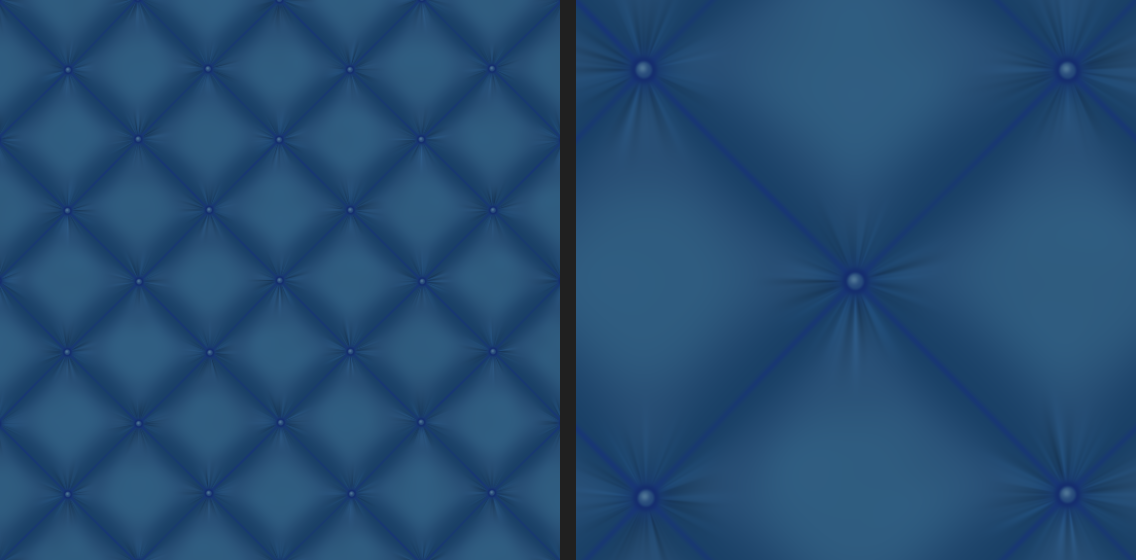
Left: the whole. Right: its middle third, enlarged.
Write a three.js fragment shader that draws this pattern.

```glsl
// Blue tufted upholstery: soft diamond cushions, sunken seams and small buttons.
// A lattice turned by 45 degrees gives the cushions; edge falloffs shade them,
// and directional noise around each button makes the radial pleats.

#define PERIOD 0.2529
#define CENTRE vec2(0.5, 0.4975)
#define SHADOW_WIDTH 0.125
#define SEAM_WIDTH 0.008
#define PLEAT_LENGTH 0.24
#define BUTTON_RADIUS 0.019
#define WOBBLE 0.018
#define LIGHT_BLUE vec3(0.185, 0.362, 0.502)
#define MID_BLUE vec3(0.160, 0.312, 0.465)
#define SHADOW_BLUE vec3(0.100, 0.252, 0.402)
#define SEAM_BLUE vec3(0.090, 0.200, 0.480)

varying vec2 vUv;

float hash(vec2 p) {
  vec3 q = fract(vec3(p.xyx) * 0.1031);
  q += dot(q, q.yzx + 33.33);
  return fract((q.x + q.y) * q.z);
}

float noise(vec2 p) {
  vec2 i = floor(p);
  vec2 f = fract(p);
  f = f * f * (3.0 - 2.0 * f);
  return mix(mix(hash(i), hash(i + vec2(1.0, 0.0)), f.x),
             mix(hash(i + vec2(0.0, 1.0)), hash(i + vec2(1.0, 1.0)), f.x), f.y);
}

// Soft shadow beside one edge, widest halfway between two buttons.
float edgeShadow(float dist, float along, float width) {
  float w = width * (0.45 + 0.65 * sin(3.14159 * along));
  return exp(-dist * dist / (w * w));
}

vec3 cushion(vec2 f, vec2 cell, vec2 p) {
  float dome = 16.0 * f.x * (1.0 - f.x) * f.y * (1.0 - f.y);
  float cloud = noise(p * 7.0 + 40.0) - 0.5;
  float width = SHADOW_WIDTH * (0.92 + 0.16 * hash(cell + 70.0) + 0.2 * cloud);

  // The lower edges turn away from the light and carry wider shadows.
  float lit = (1.0 - edgeShadow(f.x, f.y, width * 1.25))
            * (1.0 - edgeShadow(1.0 - f.y, f.x, width * 1.25))
            * (1.0 - edgeShadow(1.0 - f.x, f.y, width * 0.85))
            * (1.0 - edgeShadow(f.y, f.x, width * 0.85));

  vec3 leather = mix(MID_BLUE, LIGHT_BLUE, smoothstep(0.3, 0.95, dome + 0.12 * cloud));
  leather *= 0.99 + 0.02 * hash(cell + 20.0) + 0.025 * cloud;
  return mix(SHADOW_BLUE, leather, lit);
}

// Signed pleat strength: dark folds with paler ridges between them.
float pleats(vec2 offset, vec2 id) {
  float r = length(offset);
  vec2 dir = offset / max(r, 0.0001);
  float folds = noise(dir * 7.0 + id * 17.0 + 200.0) - 0.5;
  folds += 0.6 * (noise(dir * 14.0 + id * 31.0 + 300.0) - 0.5);
  float reach = PLEAT_LENGTH * (0.75 + 0.5 * noise(dir * 5.0 + id * 9.0 + 90.0));
  float inside = smoothstep(0.15, 0.6, abs(dir.x * dir.x - dir.y * dir.y));
  return folds * inside * smoothstep(0.02, 0.06, r) * (1.0 - smoothstep(0.05, reach, r));
}

void main() {
  // Gentle wobble moves seams and buttons together.
  vec2 p = (vUv - CENTRE) / PERIOD;
  p += WOBBLE * (vec2(noise(p * 1.3 + 50.0), noise(p * 1.3 + 80.0)) - 0.5);

  // Diagonal lattice: seams on whole numbers, buttons where they cross.
  vec2 lattice = vec2(p.x + p.y, p.x - p.y);
  vec2 cell = floor(lattice);
  vec2 f = lattice - cell;
  vec2 id = floor(lattice + 0.5);
  vec2 offset = p - 0.5 * vec2(id.x + id.y, id.x - id.y);
  float r = length(offset);

  vec3 color = cushion(f, cell, p);
  color *= 1.0 + 0.28 * pleats(offset, id);

  // Stitched seam, fading in and out along its length.
  vec2 toSeam = abs(lattice - id);
  float seam = min(toSeam.x, toSeam.y);
  float line = exp(-seam * seam / (2.0 * SEAM_WIDTH * SEAM_WIDTH));
  color = mix(color, SEAM_BLUE, line * (0.4 + 0.4 * noise(p * 5.0 + 120.0)));

  // Sunken hollow and dark rim around the button.
  float hollow = exp(-r * r / 0.0022);
  color = mix(color, SEAM_BLUE, 0.65 * hollow);
  float rim = exp(-pow((r - BUTTON_RADIUS * 1.25) / 0.009, 2.0));
  color = mix(color, vec3(0.075, 0.165, 0.42), 0.7 * rim);

  // Button with a small off-centre gleam.
  float disc = 1.0 - smoothstep(BUTTON_RADIUS - 0.005, BUTTON_RADIUS + 0.005, r);
  float gleam = exp(-dot(offset - vec2(-0.003, 0.004), offset - vec2(-0.003, 0.004)) / 0.00012);
  vec3 button = mix(vec3(0.14, 0.28, 0.47), vec3(0.30, 0.45, 0.58), gleam);
  color = mix(color, button, disc);

  gl_FragColor = vec4(color, 1.0);
}
```
